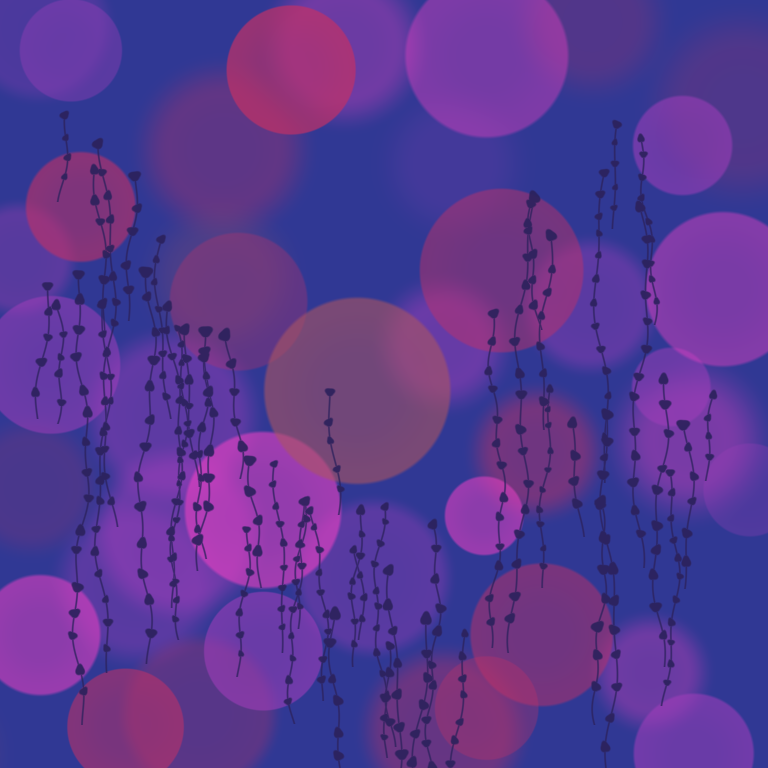
A three.js fragment shader for this background:

```glsl
// Translucent bokeh discs, blurred ones behind crisp ones, over a deep blue field,
// with clusters of thin, wavering beaded strands hanging in front.
// Discs follow a jittered low-discrepancy sequence; strands are hashed in groups.
#define FIELD_COLOR vec3(0.19, 0.22, 0.58)
#define STRAND_COLOR vec3(0.17, 0.13, 0.36)
#define SOFT_DISCS 21
#define CRISP_DISCS 20
#define SOFT_RADIUS vec2(0.065, 0.115)
#define CRISP_RADIUS vec2(0.05, 0.122)
#define STRAND_GROUPS 12
#define STRANDS_PER_GROUP 4
#define BEAD_SPACING vec2(0.025, 0.041)
#define BEAD_SIZE 0.155
#define LINE_WIDTH 0.0022
#define EDGE 0.0013

varying vec2 vUv;

float hash(float n) {
  return fract(sin(n * 127.1 + 3.7) * 43758.5);
}

// Magenta, violet, rose and brown; brown is likelier low on the canvas.
vec3 discColor(float pick, float height) {
  float h = pick + 0.22 * (0.5 - height);
  vec3 c = vec3(0.90, 0.25, 0.76);
  c = mix(c, vec3(0.63, 0.24, 0.73), step(0.32, h));
  c = mix(c, vec3(0.76, 0.19, 0.40), step(0.60, h));
  return mix(c, vec3(0.67, 0.33, 0.38), step(0.87, h));
}

// Lays one disc over the colour below; blur is half the width of its edge.
vec3 addDisc(vec3 below, vec2 p, float index, float seed, vec2 radii, vec2 blurs, vec2 alphas) {
  float n = index * 7.0 + seed;
  vec2 jitter = 0.12 * (vec2(hash(n), hash(n + 1.0)) - 0.5);
  vec2 spot = fract(hash(seed) + index * vec2(0.75488, 0.56984));
  vec2 center = mix(vec2(-0.04), vec2(1.04), spot) + jitter;
  float radius = mix(radii.x, radii.y, hash(n + 2.0));
  float blur = mix(blurs.x, blurs.y, hash(n + 3.0));
  float alpha = mix(alphas.x, alphas.y, hash(n + 4.0));
  float d = length(p - center);
  float cover = 1.0 - smoothstep(radius - blur, radius + blur, d);
  float rim = mix(0.88, 1.0, smoothstep(0.3, 1.0, d / radius));
  return mix(below, discColor(hash(n + 5.0), center.y), cover * alpha * rim);
}

// Sideways drift of a strand: a slow lean plus two waves.
float sway(float y, float n) {
  float phase = 6.283 * hash(n + 1.0);
  return 0.05 * (hash(n + 2.0) - 0.5) * y
    + 0.008 * sin(y * 17.0 + phase)
    + 0.0035 * sin(y * mix(38.0, 65.0, hash(n + 3.0)) + phase * 2.0);
}

// Height of a bead below the top of its strand, in units of the spacing.
float beadDepth(float cell, float n) {
  return cell + 0.5 + 0.36 * (hash(n + cell * 1.37 + 9.0) - 0.5);
}

// Coverage of one strand: a thin line with a lumpy bead in each cell.
float strand(vec2 p, float x, float top, float n) {
  float spacing = mix(BEAD_SPACING.x, BEAD_SPACING.y, hash(n + 4.0));
  float count = floor(mix(4.0, 17.0, pow(hash(n + 5.0), 1.4)));
  float depth = (top - p.y) / spacing;
  if (abs(p.x - x) > 0.06 || depth < -1.0 || depth > count + 2.0) return 0.0;

  // Line, from the first bead to a bare tail
  float offset = p.x - x - sway(p.y, n);
  float slope = (sway(p.y + 0.002, n) - sway(p.y - 0.002, n)) / 0.004;
  float lineDist = abs(offset) / sqrt(1.0 + slope * slope);
  float span = step(beadDepth(0.0, n), depth) * step(depth, count + 0.6);
  float cover = 0.85 * span * (1.0 - smoothstep(0.0, LINE_WIDTH, lineDist));

  // Bead, a turned and dented ellipse
  float cell = clamp(floor(depth), 0.0, count - 1.0);
  float beadY = top - beadDepth(cell, n) * spacing;
  vec2 q = p - vec2(x + sway(beadY, n), beadY);
  float turn = 6.283 * hash(n + cell * 2.31 + 17.0);
  q = mat2(cos(turn), -sin(turn), sin(turn), cos(turn)) * q;
  q.x *= 0.8;
  float size = BEAD_SIZE * spacing * mix(0.85, 1.12, hash(n + cell * 3.17 + 29.0));
  size *= cell < 0.5 ? 1.15 : 1.0;
  float dent = 1.0 + 0.12 * sin(3.0 * atan(q.y, q.x + 1e-5) + turn);
  float bead = 1.0 - smoothstep(-EDGE, EDGE, length(q) - size * dent);
  return max(cover, bead);
}

void main() {
  vec2 p = vUv;
  vec3 color = FIELD_COLOR;

  // Blurred discs, then crisp ones
  for (int i = 0; i < SOFT_DISCS; i++)
    color = addDisc(color, p, float(i), 11.0, SOFT_RADIUS, vec2(0.012, 0.04), vec2(0.18, 0.55));
  for (int i = 0; i < CRISP_DISCS; i++)
    color = addDisc(color, p, float(i), 416.0, CRISP_RADIUS, vec2(EDGE, 0.003), vec2(0.28, 0.75));

  // Beaded strands, hung in loose groups
  float ink = 0.0;
  for (int g = 0; g < STRAND_GROUPS; g++) {
    float group = float(g);
    float groupX = mix(0.03, 0.91, fract(0.27 + group * 0.618));
    float groupTop = mix(0.25, 0.86, hash(group + 71.0));
    for (int s = 0; s < STRANDS_PER_GROUP; s++) {
      float n = 50.0 * (group * float(STRANDS_PER_GROUP) + float(s)) + 800.0;
      float x = groupX + 0.024 * (float(s) - 1.5) + 0.02 * (hash(n + 6.0) - 0.5);
      float top = groupTop + 0.2 * (hash(n + 7.0) - 0.5);
      ink = max(ink, strand(p, x, top, n));
    }
  }
  color = mix(color, STRAND_COLOR, 0.92 * ink);
  gl_FragColor = vec4(color, 1.0);
}
```
